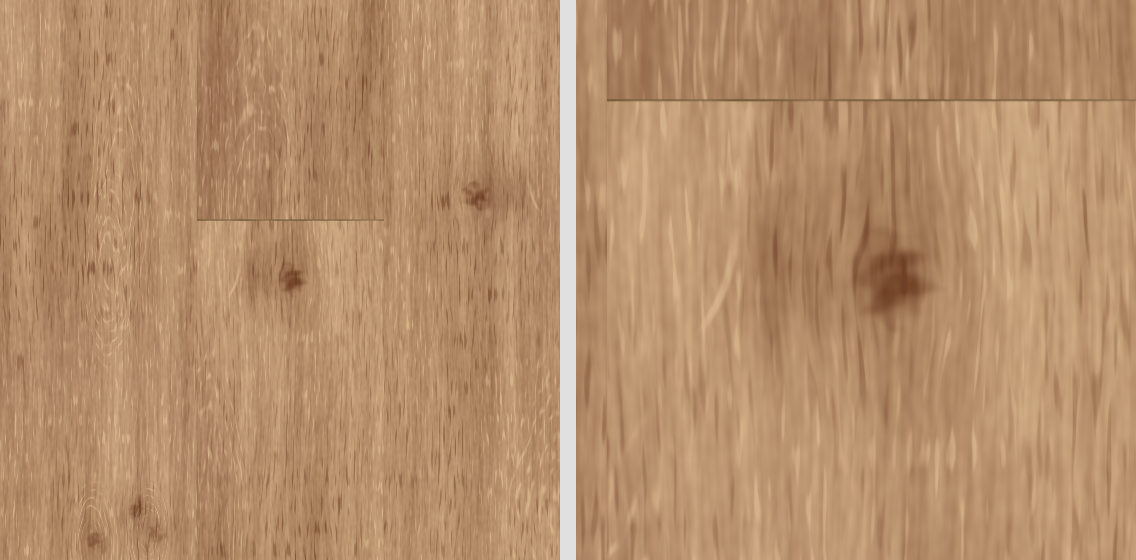
Left, the full canvas; right, a detail of the centre.
This texture is drawn by a Shadertoy shader. Its source:

```glsl
// Oak floor planks: vertical fibres, dark pores and pale flecks from stretched
// gradient noise, nested growth rings from warped ellipses, knots with a side
// shadow, and thin plank seams. A single tone value is mapped to wood colour.

const vec3 DARK_WOOD = vec3(0.565, 0.395, 0.275);
const vec3 PALE_WOOD = vec3(0.78, 0.635, 0.485);
const vec3 JOINT_COLOR = vec3(0.45, 0.36, 0.23);
const float BASE_TONE = 0.66;
const float SEAM_LEFT = 0.352;
const float SEAM_RIGHT = 0.685;
const float JOINT_Y = 0.607;
const float RINGS = 8.0;
const float PORE_DEPTH = 0.62;
const float FLECK_GAIN = 0.50;
const float RING_GAIN = 0.46;

// Ring figures: centre, half width, half height.
const int FIGURE_COUNT = 7;
const vec4 FIGURES[FIGURE_COUNT] = vec4[](
    vec4(0.460, 0.62, 0.085, 0.38), vec4(0.195, 0.52, 0.050, 0.19),
    vec4(0.215, 0.66, 0.060, 0.26), vec4(1.040, 0.02, 0.150, 0.42),
    vec4(0.375, 0.02, 0.070, 0.40), vec4(0.165, 0.02, 0.045, 0.13),
    vec4(0.265, 0.05, 0.040, 0.09));

// Knots: centre, side of the shadow (0 for none), radius.
const int KNOT_COUNT = 5;
const vec4 KNOTS[KNOT_COUNT] = vec4[](
    vec4(0.523, 0.500, -1.0, 0.020), vec4(0.850, 0.650, 1.0, 0.020),
    vec4(0.280, 0.045, 0.0, 0.015), vec4(0.242, 0.088, 0.0, 0.014),
    vec4(0.168, 0.035, 0.0, 0.014));

vec2 gradient(vec2 cell) {
    uvec2 u = uvec2(ivec2(cell));
    uint h = (u.x * 73856093u) ^ (u.y * 19349663u);
    h = (h ^ (h >> 15)) * 668265263u;
    h = (h ^ (h >> 13)) * 374761393u;
    float angle = float((h >> 12) & 65535u) / 65536.0 * 6.2832;
    return vec2(cos(angle), sin(angle));
}

float noise(vec2 p) {
    vec2 i = floor(p), f = p - i;
    vec2 w = f * f * f * (f * (f * 6.0 - 15.0) + 10.0);
    vec2 e = vec2(1.0, 0.0);
    float low = mix(dot(gradient(i), f), dot(gradient(i + e), f - e), w.x);
    float high = mix(dot(gradient(i + e.yx), f - e.yx),
                     dot(gradient(i + 1.0), f - 1.0), w.x);
    return mix(low, high, w.y);
}

float plankId(vec2 p) {
    if (p.x < SEAM_LEFT) return 0.0;
    if (p.x > SEAM_RIGHT) return 3.0;
    return p.y > JOINT_Y ? 1.0 : 2.0;
}

// Pale nested ring lines, kept inside the plank that holds each figure.
float ringLines(vec2 p, float plank) {
    float total = 0.0;
    float warp = noise(p * vec2(14.0, 5.0)) * 1.9 + noise(p * vec2(60.0, 22.0)) * 0.45;
    for (int i = 0; i < FIGURE_COUNT; i++) {
        vec4 fig = FIGURES[i];
        if (plankId(min(fig.xy, 0.99)) != plank) continue;
        float r = length((p - fig.xy) / fig.zw);
        float phase = fract(r * RINGS + warp);
        float line = 1.0 - smoothstep(0.02, 0.21, abs(phase - 0.5));
        total += line * (1.0 - smoothstep(0.75, 1.1, r)) * smoothstep(0.15, 0.4, r);
    }
    return min(total, 1.0);
}

// Tone change of one knot: core, soft halo, shadow and pale curl to one side.
float knotTone(vec2 p, vec4 knot) {
    vec2 d = (p - knot.xy) / knot.w;
    float side = abs(knot.z);
    d.x *= knot.z < 0.0 ? -1.0 : 1.0;
    float rough = noise(d * vec2(1.3, 1.7) + knot.xy * 90.0);
    float core = 1.0 - smoothstep(0.1, 1.25, length(d * vec2(0.95, 0.85)) + rough * 0.8);
    float halo = exp(-dot(d * d, vec2(0.14, 0.13)));
    vec2 s = (d - vec2(3.4, 0.3)) / vec2(1.7, 2.6);
    float shadow = exp(-dot(s, s));
    vec2 g = (d - vec2(-1.3, -0.8)) / vec2(0.6, 1.0);
    float glow = exp(-dot(g, g));
    float bow = abs(d.x - 5.0 + 0.32 * d.y - 0.12 * d.y * d.y);
    float curl = (1.0 - smoothstep(0.04, 0.2, bow)) * (1.0 - smoothstep(0.8, 1.8, abs(d.y)));
    float depth = mix(0.5, 0.85, side);
    return -depth * core - 0.30 * halo + side * (0.45 * curl + 0.25 * glow - 0.42 * shadow);
}

void mainImage(out vec4 fragColor, in vec2 fragCoord) {
    vec2 p = fragCoord / iResolution.xy;
    float pixel = 1.0 / iResolution.y;
    float plank = plankId(p);

    // Fibres wander slowly and bend a little around knots.
    vec2 q = p + vec2(0.016 * noise(p * vec2(4.0, 2.0) + plank * 7.3), 0.0);
    float knots = 0.0;
    for (int i = 0; i < KNOT_COUNT; i++) {
        vec2 d = p - KNOTS[i].xy;
        q.x -= 0.3 * d.x * exp(-dot(d, d) / (6.0 * KNOTS[i].w * KNOTS[i].w));
        knots += knotTone(p, KNOTS[i]);
    }
    q += plank * vec2(3.37, 5.71);

    // Broad bands down to fine fibres.
    float tone = BASE_TONE + knots;
    tone += 0.46 * noise(q * vec2(6.0, 1.3));
    tone += 0.36 * noise(q * vec2(19.0, 1.2) + 11.0);
    tone += 0.24 * noise(q * vec2(55.0, 2.6) + 17.0);
    tone += 0.26 * noise(q * vec2(125.0, 5.0) + 23.0);
    tone += 0.30 * noise(q * vec2(250.0, 22.0) + 37.0);
    tone += 0.14 * noise(q * vec2(190.0, 90.0) + 41.0);

    // Thin pores and flecks gather in separate patches.
    float patches = noise(q * vec2(9.0, 2.4) + 53.0);
    float pores = smoothstep(0.12, 0.46, noise(q * vec2(235.0, 24.0) + 61.0));
    float flecks = smoothstep(0.18, 0.48, noise(q * vec2(245.0, 30.0) + 79.0));
    tone -= PORE_DEPTH * pores * smoothstep(-0.35, 0.35, patches);
    tone += FLECK_GAIN * flecks * smoothstep(-0.35, 0.35, -patches);
    float broken = smoothstep(-0.25, 0.3, noise(q * vec2(120.0, 34.0) + 97.0));
    tone += RING_GAIN * ringLines(p, plank) * broken;

    // Faint long seams.
    float seam = min(abs(p.x - SEAM_LEFT), abs(p.x - SEAM_RIGHT));
    float seamFade = 0.6 + noise(vec2(p.x * 3.0, p.y * 9.0));
    tone -= 0.25 * seamFade * (1.0 - smoothstep(0.0004, 0.0012 + pixel, seam));

    // Tone to colour, with a slight warm and cool drift.
    vec3 color = mix(DARK_WOOD, PALE_WOOD, clamp(tone, -0.6, 1.25));
    color += vec3(0.0, -0.008, 0.018) * (noise(p * 2.3 + 5.0) + 0.35 * (p.y - p.x));

    // Thin butt joint across the middle board.
    float joint = 1.0 - smoothstep(0.0, 0.0006 + pixel, abs(p.y - JOINT_Y));
    joint *= step(SEAM_LEFT, p.x) * step(p.x, SEAM_RIGHT);
    joint *= 0.8 + 0.6 * noise(vec2(p.x * 30.0, 3.5));
    fragColor = vec4(mix(color, JOINT_COLOR, clamp(joint, 0.0, 1.0)), 1.0);
}
```
